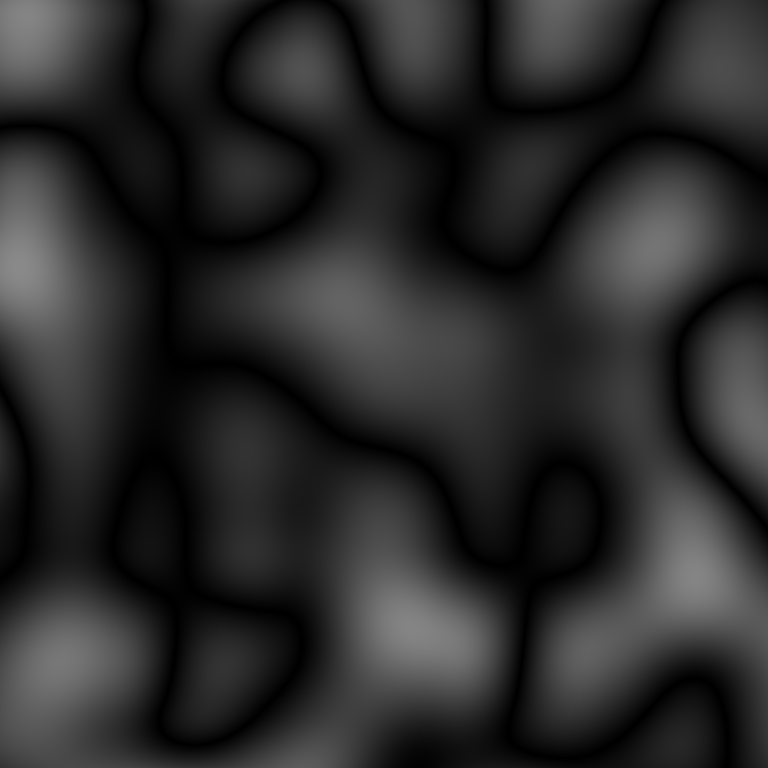
Reproduce this texture procedurally as a WebGL 2 fragment shader.

```glsl
#version 300 es
precision highp float;
// Soft grey blobs parted by dark, winding creases.
// One octave of signed gradient noise, with a random lift at each
// lattice corner, is folded at zero into valleys and smooth hills.

#define CELLS 4.6                 // noise cells across the canvas
#define OFFSET vec2(7.35, 3.6)    // shift of the lattice, in cells
#define SEED 19u                  // picks the random gradients
#define LIFT 0.3                  // largest height at a lattice corner
#define GAIN 0.97                 // brightness of the hills
#define CREASE 0.004              // rounding at the bottom of the valleys

uniform vec2 u_resolution;
out vec4 fragColor;

// Integer hash of a lattice point to three values from -1 to 1.
vec3 signedHash(ivec2 cell) {
    uvec3 v = uvec3(uvec2(cell), SEED);
    v = v * 1664525u + 1013904223u;
    v.x += v.y * v.z;
    v.y += v.z * v.x;
    v.z += v.x * v.y;
    v ^= v >> 16u;
    v.x += v.y * v.z;
    v.y += v.z * v.x;
    v.z += v.x * v.y;
    return vec3(v >> 16u) / 32767.5 - 1.0;
}

// Tilted plane of a lattice corner, evaluated at p within the cell.
float cornerPlane(ivec2 cell, ivec2 corner, vec2 p) {
    vec3 plane = signedHash(cell + corner);
    return dot(plane.xy, p - vec2(corner)) + LIFT * plane.z;
}

// Signed gradient noise with quintic blending.
float gradientNoise(vec2 p) {
    ivec2 cell = ivec2(floor(p));
    vec2 f = fract(p);
    vec2 blend = f * f * f * (f * (f * 6.0 - 15.0) + 10.0);
    float low = mix(cornerPlane(cell, ivec2(0, 0), f),
                    cornerPlane(cell, ivec2(1, 0), f), blend.x);
    float high = mix(cornerPlane(cell, ivec2(0, 1), f),
                     cornerPlane(cell, ivec2(1, 1), f), blend.x);
    return mix(low, high, blend.y);
}

void main() {
    vec2 uv = gl_FragCoord.xy / min(u_resolution.x, u_resolution.y);
    float height = gradientNoise(uv * CELLS + OFFSET);

    // Fold at zero, with a slightly rounded crease.
    float folded = sqrt(height * height + CREASE * CREASE) - CREASE;
    fragColor = vec4(vec3(clamp(folded * GAIN, 0.0, 1.0)), 1.0);
}
```
